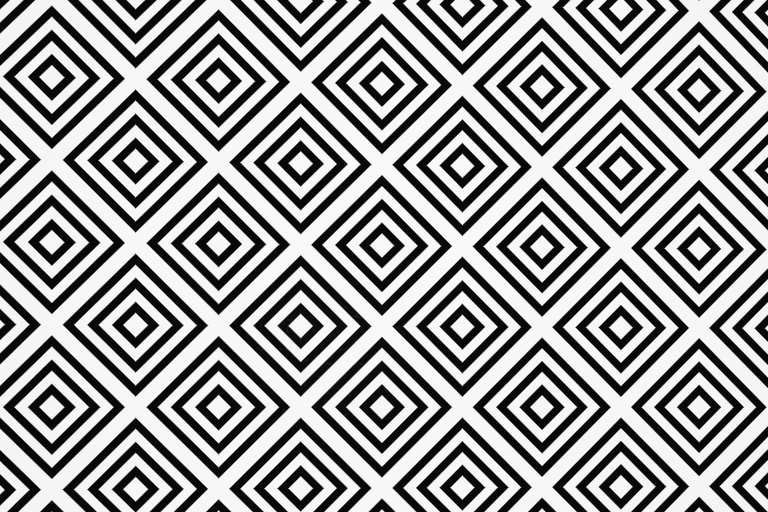
This pattern is drawn by a WebGL 1 fragment shader. Its source:

```glsl
precision highp float;
// Concentric black diamonds on white paper, slightly tapered, with a faintly scuffed patch.

uniform vec2 u_resolution;

const float HALF_PITCH = 0.1579;            // centre to cell corner, in canvas heights
const vec2 ANCHOR = vec2(-0.004, -0.2953);  // centre of one diamond
const float INK = 0.03;
const float PAPER = 0.972;

vec2 hashGradient(vec2 cell) {
  vec2 h = vec2(dot(cell, vec2(127.1, 311.7)), dot(cell, vec2(269.5, 183.3)));
  return fract(sin(h) * 43758.5) * 2.0 - 1.0;
}

float gradientNoise(vec2 p) {
  vec2 i = floor(p);
  vec2 f = p - i;
  vec2 w = f * f * (3.0 - 2.0 * f);
  vec2 e = vec2(1.0, 0.0);
  float a = dot(hashGradient(i), f);
  float b = dot(hashGradient(i + e.xy), f - e.xy);
  float c = dot(hashGradient(i + e.yx), f - e.yx);
  float d = dot(hashGradient(i + e.xx), f - e.xx);
  return mix(mix(a, b, w.x), mix(c, d, w.x), w.y);
}

// Lattice coordinates whose spacing shrinks gently to the right
vec2 taperedLattice(vec2 p) {
  vec2 q = (p - ANCHOR) / HALF_PITCH;
  float column = q.x + 0.005 * q.x * q.x;
  return vec2(column, q.y / (1.0 - 0.005 * column));
}

// Diamond radius within its cell: 0 at the centre, 1 at the border
float diamondRadius(vec2 q) {
  vec2 diagonal = vec2(q.x + q.y, q.x - q.y) * 0.5;
  vec2 folded = abs(fract(diagonal + 0.5) - 0.5);
  return 2.0 * max(folded.x, folded.y);
}

// Coverage of three evenly spaced rings
float rings(float radius, float first, float spacing, float halfWidth, float blur) {
  float index = clamp(floor((radius - first) / spacing + 0.5), 0.0, 2.0);
  float edge = abs(radius - first - index * spacing) - halfWidth;
  return clamp(0.5 - edge / blur, 0.0, 1.0);
}

// Speckles and thin scratches, limited to a soft round patch
float scuffs(vec2 p, vec2 centre, float size) {
  vec2 d = (p - centre) / size;
  float patchMask = exp(-dot(d, d));
  float speckle = smoothstep(0.12, 0.5, gradientNoise(p * 140.0));
  float ridge = abs(gradientNoise(p * vec2(16.0, 34.0) + 7.0));
  float scratch = 1.0 - smoothstep(0.0, 0.025, ridge);
  float broken = smoothstep(0.0, 0.35, gradientNoise(p * 45.0 + 3.0));
  return patchMask * (0.2 + 0.8 * speckle + 0.7 * scratch * broken);
}

void main() {
  vec2 p = (gl_FragCoord.xy - 0.5 * u_resolution) / u_resolution.y;

  // Ring pattern with an edge blur of about one pixel
  float blur = 1.17 * 1.414 / (HALF_PITCH * u_resolution.y);
  float radius = diamondRadius(taperedLattice(p));
  float ink = rings(radius, 0.218, 0.293, 0.0665, blur);

  // Soft shading and sparse dust on the paper
  float dust = smoothstep(0.58, 0.75, gradientNoise(p * 90.0 + 21.0));
  float paper = PAPER - 0.02 * dot(p, p) - 0.12 * dust;

  // Worn ink is a little lighter
  float wornInk = INK + 0.11 * scuffs(p, vec2(-0.1, -0.18), 0.17);

  gl_FragColor = vec4(vec3(mix(paper, wornInk, ink)), 1.0);
}
```
